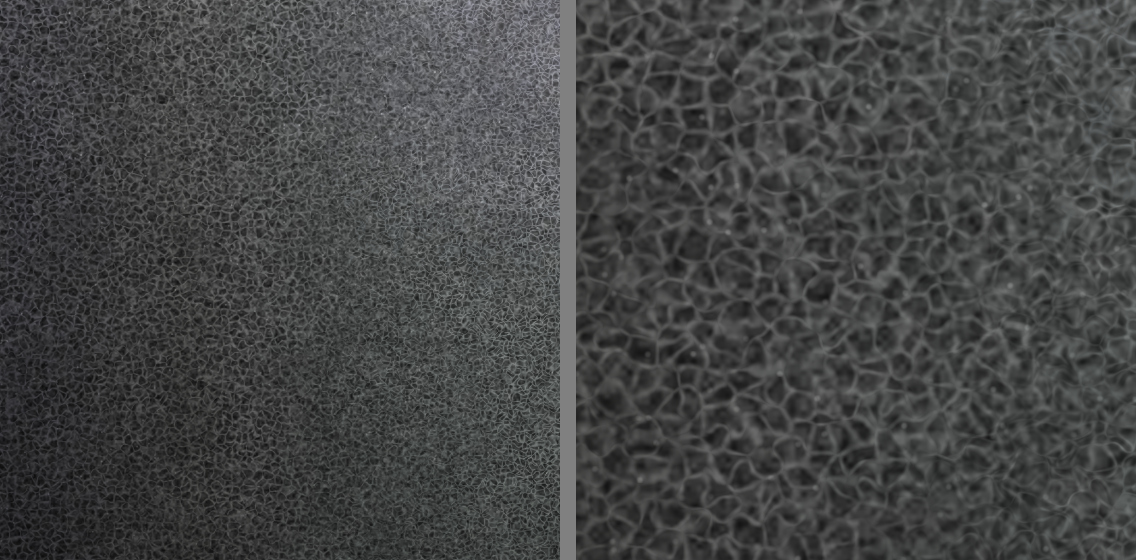
Left, the full canvas; right, a detail of the centre.
Write a WebGL 2 fragment shader that draws this texture.

```glsl
#version 300 es
precision highp float;
// Dark pebbled leather: warped Voronoi cells with pale creases between them,
// overlaid with fine grain and glints, under soft light from the upper right.
// Cells grow finer and fainter towards the lit side.

uniform vec2 u_resolution;
out vec4 outColor;

const vec2 COARSE_CELLS = vec2(68.0, 76.0);
const vec2 FINE_CELLS = vec2(98.0, 118.0);
const float CELL_JITTER = 0.9;
const float CREASE_WIDTH = 0.46;
const float CREASE_MEAN = 0.4;
const float CREASE_CONTRAST = 0.56;
const float WARP_SCALE = 95.0;
const float WARP_AMOUNT = 0.009;
const vec2 GRAIN_SCALE = vec2(145.0, 175.0);
const float GRAIN_CONTRAST = 0.46;
const float DUST_SCALE = 290.0;
const float DUST_CONTRAST = 0.52;
const float GLINT_SCALE = 190.0;
const float GLINT_CHANCE = 0.022;
const float GLINT_BRIGHTNESS = 0.2;
const float BASE_LIGHT = 0.25;
const vec2 LIGHT_SLOPE = vec2(0.135, 0.11);
const float CORNER_LIGHT = 0.08;
const float CORNER_SPREAD = 0.2;
const vec3 NEUTRAL_TINT = vec3(1.0, 1.0, 0.99);
const vec3 GREEN_TINT = vec3(0.965, 1.02, 0.99);
const vec3 BLUE_TINT = vec3(0.98, 0.985, 1.07);

uint scramble(uint n) {
  n = (n ^ (n >> 16)) * 0x7feb352du;
  n = (n ^ (n >> 15)) * 0x846ca68bu;
  return n ^ (n >> 16);
}

vec2 hash2(vec2 cell, uint seed) {
  uvec2 c = uvec2(ivec2(cell) + 4096);
  uint h = scramble(c.x + scramble(c.y + scramble(seed)));
  return vec2(h & 0xffffu, h >> 16) / 65535.0;
}

float valueNoise(vec2 p, uint seed) {
  vec2 cell = floor(p);
  vec2 f = fract(p);
  f = f * f * (3.0 - 2.0 * f);
  float bottom = mix(hash2(cell, seed).x, hash2(cell + vec2(1, 0), seed).x, f.x);
  float top = mix(hash2(cell + vec2(0, 1), seed).x, hash2(cell + vec2(1, 1), seed).x, f.x);
  return mix(bottom, top, f.y);
}

// One on the border between cells, zero inside them.
float creases(vec2 p, uint seed) {
  vec2 cell = floor(p);
  float nearest = 8.0;
  float second = 8.0;
  for (int y = -1; y <= 1; y++) {
    for (int x = -1; x <= 1; x++) {
      vec2 neighbour = cell + vec2(x, y);
      vec2 site = neighbour + 0.5 + CELL_JITTER * (hash2(neighbour, seed) - 0.5);
      float d = distance(p, site);
      second = min(second, max(nearest, d));
      nearest = min(nearest, d);
    }
  }
  return 1.0 - smoothstep(0.0, CREASE_WIDTH, second - nearest);
}

// Sparse soft points of reflected light.
float glints(vec2 p) {
  vec2 cell = floor(p);
  vec2 pick = hash2(cell, 31u);
  vec2 centre = 0.5 + 0.3 * (hash2(cell, 32u) - 0.5);
  float spot = 1.0 - smoothstep(0.1, 0.5, distance(fract(p), centre));
  return spot * step(pick.x, GLINT_CHANCE) * mix(0.4, 1.0, pick.y);
}

void main() {
  vec2 uv = gl_FragCoord.xy / u_resolution;

  // Broad illumination
  vec2 toCorner = uv - 1.0;
  float corner = exp(-dot(toCorner, toCorner) / CORNER_SPREAD);
  float light = BASE_LIGHT + dot(LIGHT_SLOPE, uv - 0.5) + CORNER_LIGHT * corner;
  light *= 1.0 + 0.14 * (valueNoise(uv * 9.0, 1u) - 0.5);

  // Creased cells, irregular in outline and strength
  vec2 warp = vec2(valueNoise(uv * WARP_SCALE, 2u), valueNoise(uv * WARP_SCALE, 3u)) - 0.5;
  vec2 p = uv + WARP_AMOUNT * warp;
  float fineness = smoothstep(0.25, 1.1, uv.x + 0.4 * (valueNoise(uv * 6.0, 4u) - 0.5));
  float crease = mix(creases(p * COARSE_CELLS, 5u), creases(p * FINE_CELLS, 6u), fineness);
  float strength = mix(0.7, 1.3, valueNoise(uv * 28.0, 7u));
  float relief = CREASE_CONTRAST * strength * (crease - CREASE_MEAN);

  // Fine grain
  relief += GRAIN_CONTRAST * (valueNoise(uv * GRAIN_SCALE, 8u) - 0.5);
  relief += DUST_CONTRAST * (valueNoise(uv * DUST_SCALE, 9u) - 0.5);
  relief *= 1.0 - 0.35 * corner;

  float tone = light * (1.0 + relief);
  tone += GLINT_BRIGHTNESS * glints(uv * GLINT_SCALE) * mix(0.5, 1.0, uv.y);

  // Faint colour casts: green on the right, blue at the left and top corner
  float mottling = valueNoise(uv * 45.0, 10u);
  float green = smoothstep(0.3, 0.8, uv.x) * (1.0 - corner) * (0.5 + mottling);
  float blue = max(1.0 - smoothstep(0.0, 0.35, uv.x), corner) * (0.4 + 0.6 * mottling);
  vec3 tint = mix(NEUTRAL_TINT, GREEN_TINT, clamp(green, 0.0, 1.0));
  tint = mix(tint, BLUE_TINT, blue);

  outColor = vec4(clamp(tone * tint, 0.0, 1.0), 1.0);
}
```
